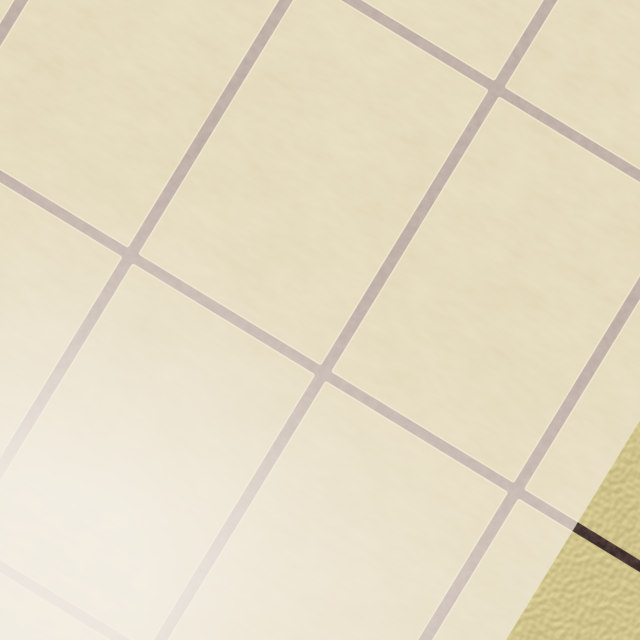
Write a Shadertoy shader that draws this texture.

```glsl
const vec2 CROSSING = vec2(0.505, 0.417);   // one grout crossing
const float TILT = -0.5475;
const vec2 TILE_SIZE = vec2(0.353, 0.5205);
const vec2 GROUT_HALF = vec2(0.0090, 0.0080);
const float CORNER_RADIUS = 0.004;
const float FILM_EDGE = 0.4607;             // bare floor lies beyond this

const vec3 TILE_COLOR = vec3(0.900, 0.860, 0.745);
const vec3 GROUT_COLOR = vec3(0.755, 0.698, 0.665);
const vec3 RIM_COLOR = vec3(0.965, 0.935, 0.865);
const vec3 GLOW_COLOR = vec3(0.960, 0.942, 0.910);
const vec3 BARE_TILE = vec3(0.815, 0.768, 0.550);
const vec3 BARE_GROUT = vec3(0.270, 0.210, 0.200);

vec2 hash22(vec2 p) {
    vec3 q = fract(p.xyx * vec3(0.1031, 0.1030, 0.0973));
    q += dot(q, q.yzx + 33.33);
    return fract((q.xx + q.yz) * q.zy);
}

float cornerSlope(vec2 cell, vec2 offset) {
    float angle = 6.2832 * hash22(cell).x;
    return dot(vec2(cos(angle), sin(angle)), offset);
}

float gradientNoise(vec2 p) {
    vec2 i = floor(p), f = fract(p);
    vec2 w = f * f * f * (f * (f * 6.0 - 15.0) + 10.0);
    vec2 e = vec2(1.0, 0.0);
    float low = mix(cornerSlope(i, f), cornerSlope(i + e, f - e), w.x);
    float high = mix(cornerSlope(i + e.yx, f - e.yx), cornerSlope(i + 1.0, f - 1.0), w.x);
    return mix(low, high, w.y);
}

float fbm(vec2 p) {
    float sum = 0.0, amp = 0.6;
    for (int i = 0; i < 4; i++) {
        sum += amp * gradientNoise(p);
        p = p * 2.03 + 17.3;
        amp *= 0.55;
    }
    return sum;
}

mat2 rotation(float a) {
    return mat2(cos(a), sin(a), -sin(a), cos(a));
}

float roundedBox(vec2 p, vec2 halfSize, float radius) {
    vec2 q = abs(p) - halfSize + radius;
    return length(max(q, 0.0)) + min(max(q.x, q.y), 0.0) - radius;
}

float coverage(float dist, float blur) {
    return smoothstep(blur, -blur, dist);
}

// Pale glaze with faint streaks along the short side of each tile
vec3 glazedTile(vec2 p, vec2 id) {
    vec2 seed = 40.0 * hash22(id + 50.0);
    float cloud = fbm(p * vec2(9.0, 16.0) + seed);
    float streak = fbm(p * vec2(28.0, 75.0) + seed.yx);
    float tint = hash22(id + 80.0).x - 0.5;
    float shade = 0.022 * cloud + 0.020 * streak + 0.006 * tint;
    return TILE_COLOR + shade * vec3(0.8, 0.9, 1.4);
}

vec3 grout(vec2 p, vec3 color, float roughness) {
    return color * (1.0 + roughness * fbm(p * 70.0));
}

// Uncovered tile with a pebbled surface lit from one side
vec3 bareTile(vec2 p) {
    vec2 q = p * 110.0;
    float relief = gradientNoise(q) - gradientNoise(q + vec2(0.35, -0.3));
    return BARE_TILE + 0.09 * relief + 0.025 * fbm(p * 20.0);
}

// Soft reflection at the lower left, with a faint wash along the bottom
vec3 addGlow(vec3 color, vec2 uv) {
    float spot = smoothstep(0.75, 0.0, length((uv - vec2(0.03, 0.17)) * vec2(0.95, 1.1)));
    float wash = 0.28 * smoothstep(0.55, 0.0, uv.y);
    return mix(color, GLOW_COLOR, clamp(0.72 * spot + wash, 0.0, 0.85));
}

void mainImage(out vec4 fragColor, in vec2 fragCoord) {
    vec2 uv = fragCoord / iResolution.y;
    float blur = max(0.0013, 0.8 / iResolution.y);

    // Tilted grid
    vec2 p = rotation(-TILT) * (uv - CROSSING);
    vec2 id = floor(p / TILE_SIZE);
    vec2 local = p - (id + 0.5) * TILE_SIZE;
    float dist = roundedBox(local, 0.5 * TILE_SIZE - GROUT_HALF, CORNER_RADIUS);
    float tileMask = coverage(dist, blur);
    float rim = coverage(abs(dist + 0.0015) - 0.0008, blur);

    // Covered floor
    vec3 covered = mix(grout(p, GROUT_COLOR, 0.07), glazedTile(p, id), tileMask);
    covered = mix(covered, RIM_COLOR, 0.65 * rim);
    covered = addGlow(covered, uv);

    // Bare floor and the bright cut edge
    vec3 bare = mix(grout(p, BARE_GROUT, 0.7), bareTile(p), tileMask);
    float edge = p.x - FILM_EDGE;
    vec3 color = mix(bare, covered, coverage(edge, blur));
    color = mix(color, RIM_COLOR, 0.3 * coverage(abs(edge) - 0.0008, blur));

    fragColor = vec4(clamp(color, 0.0, 1.0), 1.0);
}
```
